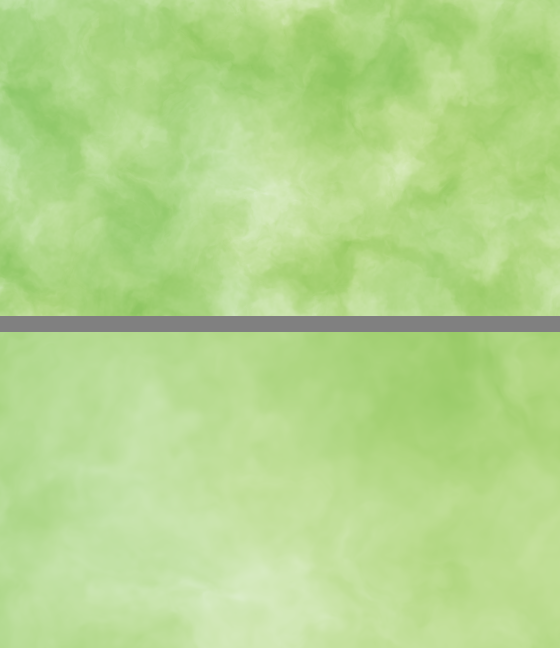
Top: the whole. Bottom: its middle third, enlarged.
This background is drawn by a Shadertoy shader. Its source:

```glsl
// A mottled green watercolour wash that pales towards the paper's borders.
// Warped fractal noise gives the broad tone, soft-thresholded layers add ragged
// wash edges, and a fine grain suggests paper; one tone value drives the colour.

const vec3 MID_GREEN  = vec3(0.690, 0.845, 0.533);
const vec3 TONE_SLOPE = vec3(0.063, 0.032, 0.085); // colour change per unit of tone
const vec3 TONE_BEND  = vec3(0.000, 0.000, 0.008); // extra whitening at the extremes
const vec3 WARM_SHIFT = vec3(0.012, 0.001, -0.014);
const float FBM_GAIN = 0.58;
const float FBM_SPREAD = 0.118;                    // standard deviation of fbm

// Integer hash of a lattice cell, 0..1
float hash(vec2 cell) {
    uvec2 q = uvec2(ivec2(cell)) * uvec2(1597u, 3812u) + uvec2(71u, 193u);
    uint h = (q.x ^ (q.y * 2699u)) * 74093u;
    h = (h ^ (h >> 15)) * 48271u;
    h = (h ^ (h >> 13)) * 69621u;
    return float((h ^ (h >> 16)) & 65535u) / 65535.0;
}

float valueNoise(vec2 p) {
    vec2 cell = floor(p);
    vec2 f = fract(p);
    f = f * f * (3.0 - 2.0 * f);
    float low  = mix(hash(cell), hash(cell + vec2(1, 0)), f.x);
    float high = mix(hash(cell + vec2(0, 1)), hash(cell + vec2(1, 1)), f.x);
    return mix(low, high, f.y);
}

// Five rotated octaves, normalised to 0..1
float fbm(vec2 p) {
    const mat2 TURN = mat2(1.6, 1.2, -1.2, 1.6);
    float sum = 0.0, total = 0.0, weight = 1.0;
    for (int i = 0; i < 5; i++) {
        sum += weight * valueNoise(p);
        total += weight;
        p = TURN * p + 17.3;
        weight *= FBM_GAIN;
    }
    return sum / total;
}

// fbm centred on zero with unit spread
float unitFbm(vec2 p) {
    return (fbm(p) - 0.5) / FBM_SPREAD;
}

// Overlapping washes whose borders vary from ragged to fully blended
float washLayers(vec2 p) {
    float tone = 0.0, scale = 2.6, weight = 0.8;
    for (int i = 0; i < 4; i++) {
        vec2 seed = vec2(31.7, 12.9) * float(i + 1);
        float softness = mix(0.04, 0.24, valueNoise(p * 3.0 + seed));
        float cover = smoothstep(0.5 - softness, 0.5 + softness, fbm(p * scale + seed));
        tone += weight * (cover - 0.5);
        scale *= 1.6;
        weight *= 0.8;
    }
    return tone;
}

// Patchy fading of the pigment near the borders and the upper left corner
float borderFade(vec2 p, vec2 size) {
    vec2 inset = max(min(p, size - p), 0.0);
    float patches = fbm(p * 3.5 + 83.0);
    float edge = exp(-min(inset.x, inset.y) / 0.07);
    float corner = exp(-3.2 * length(p - vec2(0.0, size.y)));
    return 1.7 * edge * smoothstep(0.25, 0.7, patches) + 0.9 * corner;
}

// Small speckle with faint, slightly leaning vertical scratches
float paperGrain(vec2 p) {
    float speckle = valueNoise(p * 34.0) + 0.8 * valueNoise(p.yx * 71.0 + 9.0)
                  + 0.5 * valueNoise(p * 130.0 + 27.0) - 1.15;
    float scratch = valueNoise(vec2(p.x * 95.0 - p.y * 14.0, p.y * 6.0));
    float patches = smoothstep(0.55, 0.85, valueNoise(p * 5.0 + 51.0));
    return 0.26 * speckle + 0.12 * patches * smoothstep(0.7, 1.0, scratch);
}

void mainImage(out vec4 fragColor, in vec2 fragCoord) {
    vec2 p = fragCoord / iResolution.y;
    vec2 size = vec2(iResolution.x / iResolution.y, 1.0);

    // Feather the shapes by bending the plane
    vec2 bend = vec2(fbm(p * 6.0 + 3.0), fbm(p * 6.0 + 47.0)) - 0.5;
    vec2 warped = p + 0.2 * bend;

    // Tone: negative is dense pigment, positive is bare paper
    float tone = 0.72 * unitFbm(warped * 2.5 + 5.0) + washLayers(warped);
    tone += borderFade(warped, size) - 0.1 + paperGrain(p);
    tone = clamp(tone, -2.1, 2.5);

    // Cool in the upper left, drifting to yellow green elsewhere
    float warmth = 0.5 * unitFbm(warped * 1.8 + 120.0);
    warmth += 0.2 - 0.9 * exp(-1.8 * length(p - vec2(0.0, size.y)));

    vec3 colour = MID_GREEN + tone * TONE_SLOPE + tone * tone * TONE_BEND;
    colour += WARM_SHIFT * clamp(warmth, -1.5, 1.5);
    fragColor = vec4(clamp(colour, 0.0, 1.0), 1.0);
}
```
